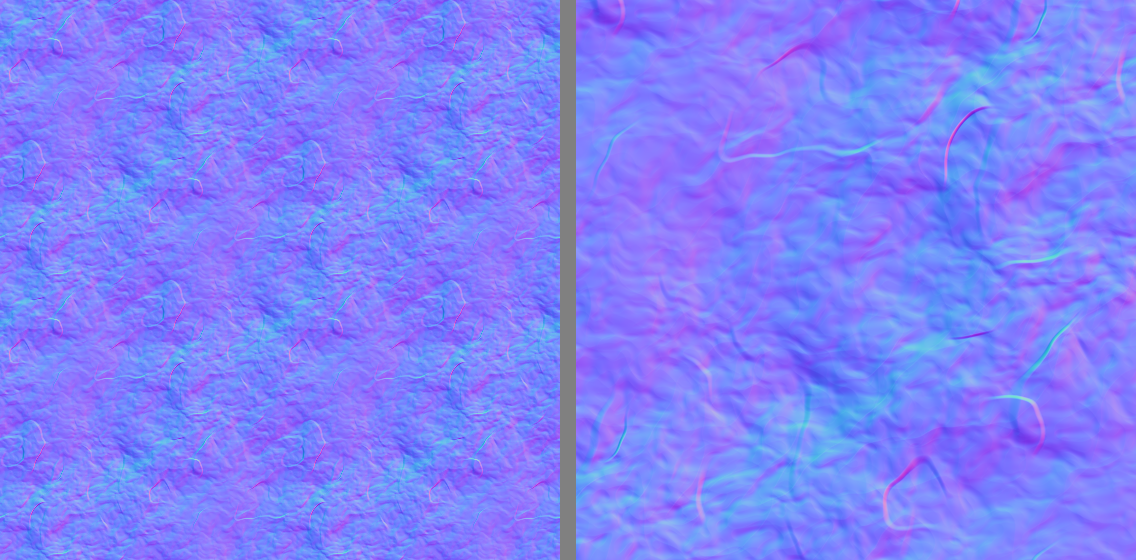
Left, the full canvas; right, a detail of the centre.
Give the GLSL for this texture map, as a three.js fragment shader.

```glsl
// Tangent-space normal map of weathered rock with diagonal bedding.
// A wrapped gradient-noise height field lives on a square lattice turned by
// 45 degrees (two cells per diagonal step); its slopes become the colours.
#define CELLS 2.0               // copies sit every 1/4 along each diagonal
#define RELIEF vec2(0.85, 1.0)  // steepness across and up
#define ROCK 0.036              // slope of the coarse rock octaves
#define CRUMB 0.026             // slope of the fine rock octaves
#define CREASE 0.6              // sharpness of folds
#define LEDGE 0.0018            // height of the sparse broken ledges
#define RIDGE 0.005             // height of the broad diagonal ridge
#define STREAK 0.03             // bedding streaks in the calm zones
#define WARP 0.03               // bending of all shapes
#define STEP 0.0008             // sampling distance for the slopes
#define TAU 6.2831853

varying vec2 vUv;

float hash(vec2 p) {
  return fract(sin(dot(p, vec2(127.1, 311.7))) * 43758.5453);
}

// Dot of a random unit gradient at a wrapped lattice corner with the offset;
// each vertical wrap moves the row sideways by shift cells
float corner(vec2 cell, vec2 offset, vec2 period, float shift, float seed) {
  cell.x -= shift * floor((cell.y + 0.5) / period.y);
  vec2 id = floor(mod(cell + 0.5, period));
  float angle = TAU * hash(id + seed * vec2(1.37, 2.91));
  return dot(vec2(cos(angle), sin(angle)), offset);
}

float gradientNoise(vec2 p, vec2 period, float shift, float seed) {
  vec2 i = floor(p);
  vec2 f = p - i;
  vec2 s = f * f * f * (f * (f * 6.0 - 15.0) + 10.0);
  vec2 e = vec2(1.0, 0.0);
  float low = mix(corner(i, f, period, shift, seed),
                  corner(i + e.xy, f - e.xy, period, shift, seed), s.x);
  float high = mix(corner(i + e.yx, f - e.yx, period, shift, seed),
                   corner(i + e.xx, f - e.xx, period, shift, seed), s.x);
  return mix(low, high, s.y);
}

// Noise along the diagonals, repeating with every whole step of q
float diagonal(vec2 q, vec2 freq, float seed) {
  return gradientNoise(q * freq, freq, 0.0, seed);
}

// Noise along the canvas axes on the same lattice, rows staggered by half
float upright(vec2 q, vec2 freq, float seed) {
  vec2 p = vec2(q.x + q.y, q.x - q.y) * freq;
  return gradientNoise(p, vec2(2.0, 1.0) * freq, freq.x, seed);
}

vec2 bend(vec2 q, float freq, float seed) {
  return vec2(diagonal(q, vec2(freq), seed), diagonal(q, vec2(freq), seed + 1.0));
}

float wave(float x, float centre) {
  return 0.5 + 0.5 * cos(TAU * (x - centre));
}

float height(vec2 uv) {
  // q.x runs along the bedding, q.y across it
  vec2 base = CELLS * vec2(uv.x + uv.y, uv.x - uv.y);
  vec2 q = base + WARP * (bend(base, 4.0, 1.0) + 0.4 * bend(base, 13.0, 3.0)
                          + 0.25 * bend(base, 23.0, 5.0));

  // Smooth slabs alternate with rugged ground
  float calm = wave(q.y, 0.62) * (0.65 + 0.35 * cos(TAU * (q.x - 0.95)));
  float rugged = mix(1.2, 0.55, calm);

  // Broad ridge, strongest at one end of each cell
  float h = RIDGE * cos(TAU * (q.y - 0.36)) * (0.6 + 0.8 * wave(q.x, 0.95));

  // Coarse octaves of equal steepness, creased along their zero lines
  vec2 freq = vec2(2.0, 3.0);
  for (int i = 0; i < 3; i++) {
    float n = diagonal(q, freq, 10.0 + float(i));
    float strength = i == 0 ? 1.0 : rugged;
    float crease = i == 0 ? 0.2 : CREASE;
    h += strength * ROCK / freq.y * (n - crease * abs(n));
    freq *= 2.0;
  }

  // Fine crumbling octaves, slightly wider than tall
  freq = vec2(15.0, 18.0);
  for (int i = 0; i < 2; i++) {
    float n = upright(q, freq, 20.0 + float(i));
    h += rugged * CRUMB / freq.y * (n - 0.5 * CREASE * abs(n));
    freq *= 2.0;
  }

  // Short sharp ledges that fade in and out
  freq = vec2(3.0, 5.0);
  for (int i = 0; i < 2; i++) {
    float edge = diagonal(q, freq, 30.0 + float(i));
    float present = smoothstep(0.0, 0.3, diagonal(q, vec2(5.0), 40.0 + float(i)));
    h += LEDGE * rugged * present * smoothstep(-0.03, 0.03, edge);
    freq += 2.0;
  }

  // Long bedding streaks
  return h + STREAK / 16.0 * calm * diagonal(q, vec2(2.0, 16.0), 50.0);
}

void main() {
  float h = height(vUv);
  vec2 slope = vec2(height(vUv + vec2(STEP, 0.0)) - h,
                    height(vUv + vec2(0.0, STEP)) - h) / STEP;
  vec3 normal = normalize(vec3(-RELIEF * slope, 1.0));
  gl_FragColor = vec4(0.5 + 0.5 * normal, 1.0);
}
```
